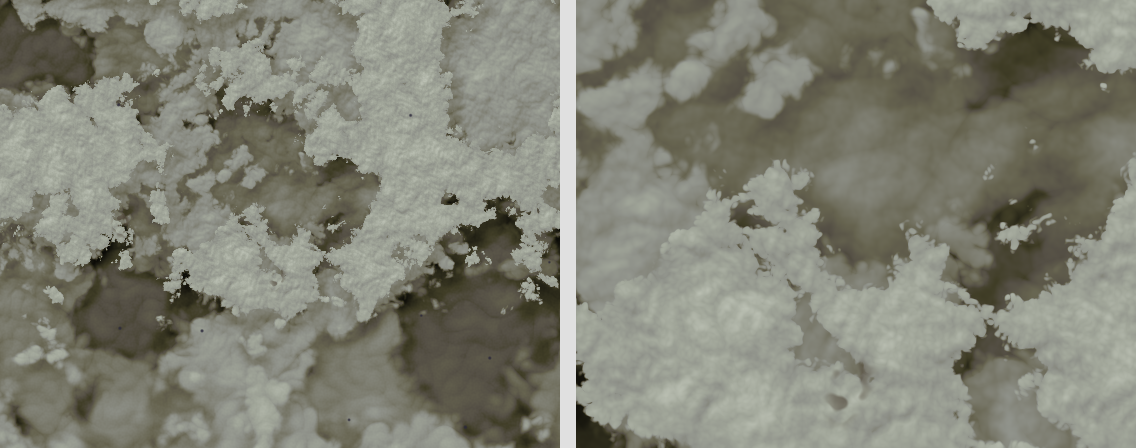
Left: the whole. Right: its middle third, enlarged.
A Shadertoy shader for this texture:

```glsl
// Pale crumbly mineral powder seen through a shallow-focus microscope.
// Layers of noise-shaped crumbs are stacked from dark, blurred depths to a
// sharp bright front; billowed gradient noise gives each its granular relief.

const int   LAYERS = 4;
const int   OCTAVES = 5;
const float GRAIN_FREQ = 13.0;               // coarsest granules per canvas height
const float RELIEF_LIGHT = 0.15;             // strength of directional shading
const float RELIEF_CAVITY = 0.11;            // darkening of creases
const float EDGE_ROUGHNESS = 0.50;
const float SHADOW = 0.11;
const float BACK_BLUR = 0.030;
const float FRONT_BLUR = 0.0012;
const float LOW_DEFOCUS = 0.020;             // extra blur toward the bottom
const float SENSOR_NOISE = 0.016;
const vec2  LIGHT_STEP = vec2(-0.003, 0.006);
const vec2  SHADOW_STEP = vec2(-0.012, 0.022);
const vec3  SPECK_COLOUR = vec3(0.17, 0.16, 0.23);
const vec3  STAIN_COLOUR = vec3(0.31, 0.27, 0.22);

// Per layer, back to front: brightness, coverage bias, crumb frequency
const vec3 LAYER[LAYERS] = vec3[](
    vec3(0.32, 9.00, 2.5), vec3(0.465, 0.36, 2.8),
    vec3(0.565, 0.13, 3.4), vec3(0.615, 0.00, 4.0));

// Broad cavities: centre and radii in canvas heights
const vec4 HOLLOW[4] = vec4[](
    vec4(0.99, 0.20, 0.21, 0.17), vec4(0.19, 0.07, 0.12, 0.10),
    vec4(0.28, 0.31, 0.11, 0.10), vec4(0.10, 0.88, 0.12, 0.06));

// Tone ramp from shadow to lit powder, indexed by its green channel
const vec3 RAMP[6] = vec3[](
    vec3(0.25, 0.24, 0.15), vec3(0.33, 0.31, 0.27), vec3(0.40, 0.39, 0.31),
    vec3(0.49, 0.49, 0.44), vec3(0.56, 0.57, 0.54), vec3(0.63, 0.65, 0.60));

float hash(vec2 p) {
    vec3 q = fract(vec3(p.xyx) * 0.1031);
    q += dot(q, q.yzx + 33.33);
    return fract((q.x + q.y) * q.z);
}

float gradientAt(vec2 cell, vec2 offset) {
    float angle = 6.2832 * hash(cell);
    return dot(vec2(cos(angle), sin(angle)), offset);
}

float gradientNoise(vec2 p) {
    vec2 i = floor(p), f = p - i;
    vec2 u = f * f * f * (f * (f * 6.0 - 15.0) + 10.0);
    vec2 e = vec2(0.0, 1.0);
    return mix(mix(gradientAt(i, f), gradientAt(i + e.yx, f - e.yx), u.x),
               mix(gradientAt(i + e, f - e), gradientAt(i + e.yy, f - e.yy), u.x), u.y);
}

// Rounded granules; octaves finer than the blur fade away
float granules(vec2 p, float seed, float blur) {
    const mat2 TURN = mat2(0.8, 0.6, -0.6, 0.8);
    float sum = 0.0, amp = 1.0, freq = GRAIN_FREQ;
    for (int i = 0; i < OCTAVES; i++) {
        float keep = exp(-pow(freq * blur, 2.0));
        sum += amp * keep * (abs(gradientNoise(p * freq + seed)) - 0.2);
        p = TURN * p;
        amp *= 0.68;
        freq *= 1.9;
    }
    return sum;
}

float crumbShape(vec2 p, float freq, float seed) {
    vec2 q = p * freq + seed;
    return gradientNoise(q) + 0.55 * gradientNoise(q * 2.2 + 5.3)
         + 0.25 * gradientNoise(q * 4.7 + 9.1);
}

float hollowDepth(vec2 p) {
    p += 0.05 * vec2(gradientNoise(p * 7.0), gradientNoise(p * 7.0 + 31.0));
    float depth = 0.0;
    for (int i = 0; i < 4; i++) {
        vec2 q = (p - HOLLOW[i].xy) / HOLLOW[i].zw;
        depth = max(depth, exp(-dot(q, q)));
    }
    return depth;
}

vec3 toneColour(float tone) {
    vec3 colour = RAMP[0];
    for (int i = 1; i < 6; i++) {
        float low = RAMP[i - 1].g, high = RAMP[i].g;
        colour = mix(colour, RAMP[i], clamp((tone - low) / (high - low), 0.0, 1.0));
    }
    return colour * min(1.0, tone / RAMP[0].g) + max(tone - RAMP[5].g, 0.0);
}

void mainImage(out vec4 fragColor, in vec2 fragCoord) {
    vec2 p = fragCoord / iResolution.y;
    float pixel = 1.0 / iResolution.y;
    float defocus = 1.0 - smoothstep(0.08, 0.42, p.y);
    float hollow = hollowDepth(p);
    float tone = 0.0;

    // Stack the crumbs, each shading the layers beneath it
    for (int i = 0; i < LAYERS; i++) {
        float depth = float(i) / float(LAYERS - 1);
        float seed = 17.3 * float(i) + 4.0;
        float blur = mix(BACK_BLUR, FRONT_BLUR, pow(depth, 0.7)) + LOW_DEFOCUS * defocus;
        float bias = LAYER[i].y - 0.8 * hollow - 0.1 * defocus * depth;
        float relief = granules(p, seed, blur);
        float slope = relief - granules(p + LIGHT_STEP, seed, blur);
        float shape = crumbShape(p, LAYER[i].z, seed);
        float caster = crumbShape(p + SHADOW_STEP, LAYER[i].z, seed) + bias;
        float cover = shape + bias + EDGE_ROUGHNESS * relief;
        float width = 0.02 + 5.0 * blur;
        float lit = LAYER[i].x + 0.07 * shape + RELIEF_LIGHT * slope + RELIEF_CAVITY * relief;
        tone -= SHADOW * smoothstep(-0.28, 0.08, caster);
        tone = mix(tone, lit, smoothstep(-width, width, cover));
    }
    tone += SENSOR_NOISE * gradientNoise(p * 190.0);
    vec3 colour = toneColour(tone);

    // Rare brown stains and tiny dark specks
    float stain = smoothstep(0.48, 0.60, gradientNoise(p * 9.0 + 41.0))
                * smoothstep(0.0, 0.25, gradientNoise(p * 75.0));
    colour = mix(colour, STAIN_COLOUR, 0.7 * stain);
    vec2 cell = floor(p * 6.0);
    vec2 centre = (cell + 0.2 + 0.6 * vec2(hash(cell + 3.0), hash(cell + 71.0))) / 6.0;
    float radius = mix(0.002, 0.004, hash(cell + 19.0));
    float speck = 1.0 - smoothstep(radius - pixel, radius + pixel, length(p - centre));
    colour = mix(colour, SPECK_COLOUR, 0.85 * speck * step(0.8, hash(cell + 137.0)));

    fragColor = vec4(clamp(colour, 0.0, 1.0), 1.0);
}
```
